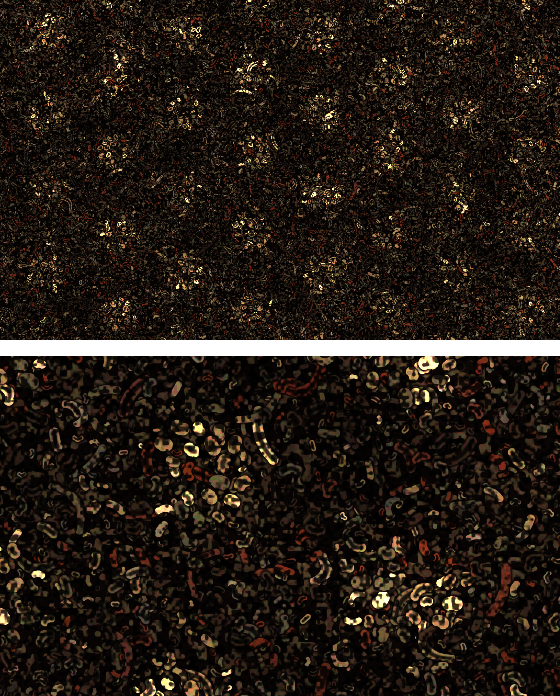
Top, the full canvas; bottom, a detail of the centre.
This pattern is drawn by a Shadertoy shader. Its source:

```glsl
// Dark mosaic of tiny curled flecks with a staggered lattice of gold rosettes.

const float TAU = 6.2831853;
const vec3 SOOT  = vec3(0.025, 0.012, 0.010);
const vec3 BROWN = vec3(0.16, 0.105, 0.07);
const vec3 RUST  = vec3(0.34, 0.12, 0.06);
const vec3 UMBER = vec3(0.28, 0.23, 0.15);
const vec3 TAN   = vec3(0.48, 0.36, 0.22);
const vec3 CREAM = vec3(0.86, 0.69, 0.44);

// Sine-free hash: three random values from a cell and a seed.
vec3 hash3(vec2 cell, float seed) {
    vec3 v = fract(vec3(cell.xyx + seed * 17.3) * vec3(0.1031, 0.1030, 0.0973));
    v += dot(v, v.yxz + 33.33);
    return fract((v.xxy + v.yzz) * v.zyx);
}

float valueNoise(vec2 p, float seed) {
    vec2 i = floor(p), f = fract(p);
    f = f * f * (3.0 - 2.0 * f);
    float low = mix(hash3(i, seed).x, hash3(i + vec2(1, 0), seed).x, f.x);
    float high = mix(hash3(i + vec2(0, 1), seed).x, hash3(i + 1.0, seed).x, f.x);
    return mix(low, high, f.y);
}

// Ink from dark to bright; greyness fades part of the hue.
vec3 inkColour(float tone, float greyness) {
    vec3 ink = tone < 0.34 ? BROWN : tone < 0.50 ? RUST : tone < 0.76 ? UMBER
             : tone < 0.97 ? TAN : CREAM;
    float grey = dot(ink, vec3(0.4, 0.45, 0.15));
    return mix(ink, vec3(grey), 0.4 * greyness * greyness);
}

// Distance to a bent capsule.
float curlDistance(vec2 p, float angle, float bend, float halfLength, float radius) {
    float c = cos(angle), s = sin(angle);
    vec2 q = vec2(c * p.x + s * p.y, c * p.y - s * p.x);
    float along = clamp(q.x, -halfLength, halfLength);
    q.y += bend * along * along / halfLength;
    return length(q - vec2(along, 0.0)) - radius;
}

// Lays a fleck over the ground, with a dark moat and an optional hollow core.
vec3 paintFleck(vec3 ground, vec3 ink, float d, float radius, float hollow, float soft) {
    ground = mix(SOOT, ground, mix(0.1, 1.0, smoothstep(0.0, 0.0035, d)));
    float core = smoothstep(-0.35 * radius, -0.8 * radius, d);
    return mix(ground, ink * (1.0 - hollow * core), smoothstep(soft, -soft, d));
}

// One layer of randomly turned curls, one per grid cell.
vec3 scatterCurls(vec3 ground, vec2 p, float cell, float halfLength, float radius,
                  float density, float glow, float seed, float soft) {
    vec2 home = floor(p / cell);
    for (int y = -1; y <= 1; y++)
    for (int x = -1; x <= 1; x++) {
        vec2 id = home + vec2(x, y);
        vec3 place = hash3(id, seed), shape = hash3(id, seed + 1.0);
        vec3 look = hash3(id, seed + 2.0);
        if (place.z > density) continue;
        vec2 q = p - (id + 0.1 + 0.8 * place.xy) * cell;
        float size = mix(0.5, 1.3, shape.z);
        float width = radius * mix(0.7, 1.2, look.z);
        float d = curlDistance(q, shape.x * TAU, shape.y * 1.4 - 0.7,
                               halfLength * size, width);
        vec3 ink = inkColour(look.x * 0.975 + 0.16 * glow, look.y * (1.0 - glow));
        ground = paintFleck(ground, ink, d, width, 0.8 * step(0.6, look.z), soft);
    }
    return ground;
}

// Offset from the nearest rosette centre (xy) and its lattice id (zw).
vec4 nearestRosette(vec2 p) {
    vec2 period = vec2(0.403, 0.234);
    vec2 g = (p - vec2(0.14, 0.903)) / period;
    vec2 a = floor(g + 0.5), b = floor(g) + 0.5;
    vec2 da = (g - a) * period, db = (g - b) * period;
    return dot(da, da) < dot(db, db) ? vec4(da, a) : vec4(db, b);
}

// A broken ring of beads around a rosette centre.
vec3 beadRing(vec3 ground, vec2 p, vec2 id, float ringRadius, float count,
              float beadRadius, float soft) {
    float bead = floor(fract(atan(p.y, p.x) / TAU + 1.0) * count);
    vec3 rnd = hash3(id * 2.0 + vec2(bead, count), 41.0);
    vec3 look = hash3(id * 2.0 + vec2(bead, count), 43.0);
    if (rnd.z > 0.65) return ground;
    float angle = (bead + 0.42 + 0.16 * rnd.x) * TAU / count;
    vec2 q = p - (ringRadius + 0.008 * (rnd.y - 0.5)) * vec2(cos(angle), sin(angle));
    float radius = beadRadius * mix(0.65, 1.1, look.y);
    float d = curlDistance(q, angle + look.z, 0.3, radius * 0.5, radius);
    vec3 ink = inkColour(0.55 + 0.5 * look.x, 0.0);
    return paintFleck(ground, ink, d, radius, 0.75 * step(0.5, look.z), soft);
}

void mainImage(out vec4 fragColor, in vec2 fragCoord) {
    vec2 p = fragCoord / iResolution.y;
    float soft = 0.5 / iResolution.y;
    vec4 rosette = nearestRosette(p);
    float glow = smoothstep(0.085, 0.025, length(rosette.xy));
    float patches = valueNoise(p * 11.0, 51.0);

    // Fine speckled ground
    float speckle = smoothstep(0.50, 0.64, valueNoise(p * 180.0, 3.0));
    vec3 dust = mix(BROWN, UMBER, valueNoise(p * 90.0, 5.0) * 0.8);
    vec3 colour = mix(SOOT, dust, speckle);

    // Curls: short and dense, then long and sparse, then stubby
    colour = scatterCurls(colour, p, 0.014, 0.003, 0.0023, 0.70, glow, 23.0, soft);
    colour = scatterCurls(colour, p, 0.060, 0.019, 0.0050, 0.75, glow, 7.0, soft);
    colour = scatterCurls(colour, p, 0.025, 0.006, 0.0042, 0.75, glow, 13.0, soft);

    // Rosettes
    colour = beadRing(colour, rosette.xy, rosette.zw, 0.044, 14.0, 0.0062, soft);
    colour = beadRing(colour, rosette.xy, rosette.zw, 0.025, 8.0, 0.0064, soft);

    // Stippled grain, faint colour noise and broad light
    float grain = smoothstep(0.25, 0.65, valueNoise(p * 310.0, 31.0));
    vec3 tint = hash3(floor(p * 310.0), 37.0) - 0.5;
    colour *= mix(0.2, 1.3, grain) * (1.0 + 0.35 * tint);
    colour *= mix(0.7, 1.25, patches) + 0.3 * glow;
    fragColor = vec4(clamp(colour, 0.0, 1.0), 1.0);
}
```
